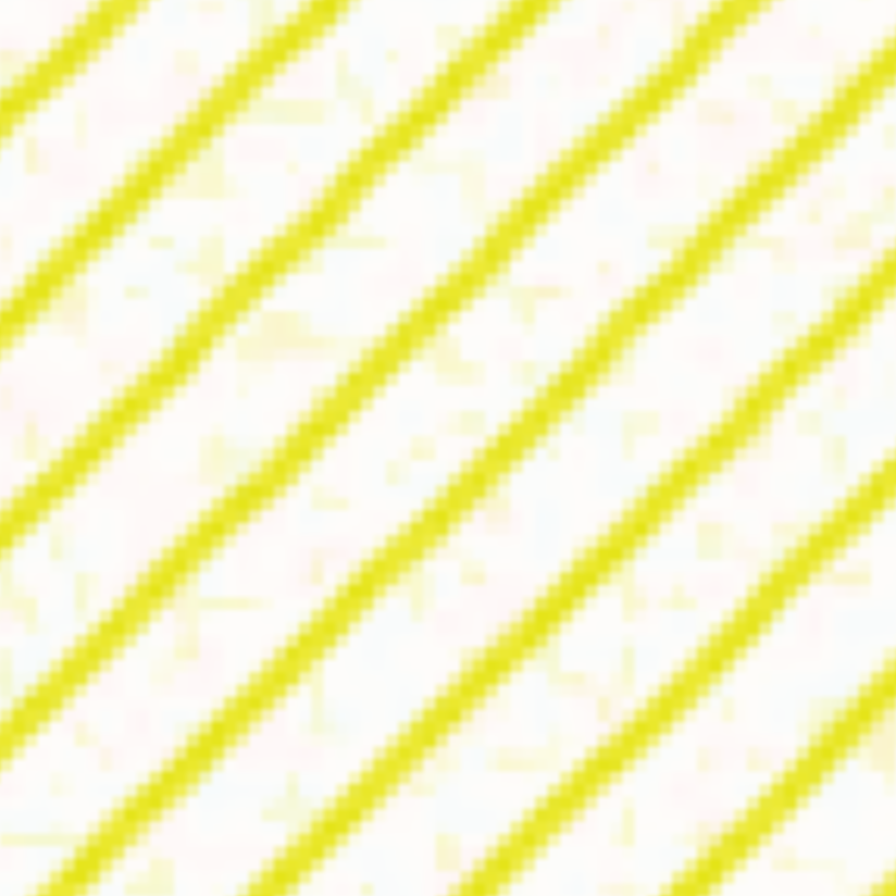
Give the GLSL for this pattern, as a Shadertoy shader.

```glsl
// Soft yellow diagonal stripes on near-white paper, rising to the right.
// Stripe coverage is evaluated on a coarse cell grid and blended between cells,
// with a slight wobble, faint yellow specks and pale pink and blue mottling.

#define CELLS 72.0          // coarse cells per canvas height
#define PERIOD 0.2324       // stripe spacing along an axis
#define PHASE 0.1355        // first stripe, measured from the top left corner
#define CORE 0.0065         // half width of the solid core
#define FADE 0.0450         // half width where the stripe has vanished
#define WOBBLE 0.011        // sideways drift of the stripes
#define SPECK 0.17          // strength of the yellow specks
#define MOTTLE 0.035        // strength of the paper tint
#define PAPER vec3(0.996, 0.990, 0.980)
#define INK vec3(0.912, 0.905, 0.150)

float hash(vec2 p) {
    vec3 q = fract(vec3(p.xyx) * 0.1031);
    q += dot(q, q.yzx + 33.33);
    return fract((q.x + q.y) * q.z);
}

float valueNoise(vec2 p) {
    vec2 i = floor(p), f = fract(p);
    f = f * f * (3.0 - 2.0 * f);
    return mix(mix(hash(i), hash(i + vec2(1, 0)), f.x),
               mix(hash(i + vec2(0, 1)), hash(i + vec2(1, 1)), f.x), f.y);
}

// Stripe coverage at a canvas position
float stripe(vec2 p) {
    float across = p.x + 1.0 - p.y - PHASE;
    float index = floor(across / PERIOD + 0.5);
    float along = p.x + p.y;
    float drift = valueNoise(vec2(along * 9.0 + 20.0, index * 7.0 + 40.0)) - 0.5;
    float d = abs(across - index * PERIOD + WOBBLE * drift);
    return 1.0 - smoothstep(CORE, FADE, d);
}

// Colour of one coarse cell
vec3 cellColor(vec2 cell) {
    float ink = stripe((cell + 0.5) / CELLS);

    // Paper tint: pink on one side of the noise, blue on the other
    float tint = valueNoise(cell * 0.37 + 61.0) * 2.0 - 1.0;
    vec3 color = PAPER - MOTTLE * (max(tint, 0.0) * vec3(0.0, 0.8, 0.4)
                                 + max(-tint, 0.0) * vec3(0.8, 0.2, -0.2));

    // Clustered yellow specks in the gaps
    float speck = smoothstep(0.62, 0.95, valueNoise(cell * 0.48 + 113.0));
    color -= SPECK * speck * (1.0 - ink) * vec3(0.10, 0.08, 1.0);

    // Uneven ink
    float grain = hash(cell + 201.0) - 0.5;
    vec3 ink3 = INK + grain * vec3(0.035, 0.025, 0.12);
    return mix(color, ink3, ink);
}

void mainImage(out vec4 fragColor, in vec2 fragCoord) {
    vec2 grid = fragCoord / iResolution.y * CELLS - 0.5;
    vec2 cell = floor(grid);
    vec2 blend = smoothstep(0.15, 0.85, fract(grid));

    // Blend the four surrounding cells
    vec3 color = vec3(0.0);
    for (int k = 0; k < 4; k++) {
        vec2 corner = vec2(k % 2, k / 2);
        vec2 weight = mix(1.0 - blend, blend, corner);
        color += weight.x * weight.y * cellColor(cell + corner);
    }
    fragColor = vec4(clamp(color, 0.0, 1.0), 1.0);
}
```
